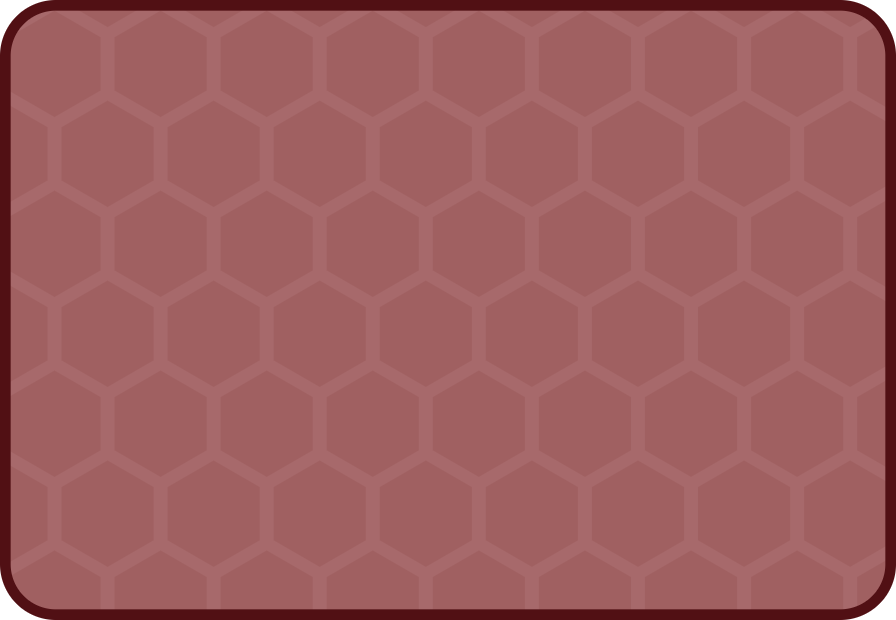
Reproduce this pattern procedurally as a Shadertoy shader.

```glsl
// A dusky red panel of pointy-top hexagons with pale gaps, inside a dark rounded frame.
// Two interleaved rectangular grids of hexagon distances form the honeycomb;
// a rounded-box distance cuts the frame. Lengths are in canvas heights.

const vec3 PAPER = vec3(1.0);
const vec3 FRAME = vec3(0.318, 0.063, 0.078);
const vec3 GAP   = vec3(0.653, 0.411, 0.418);
const vec3 CELL  = vec3(0.629, 0.378, 0.382);

const vec2  GRID_STEP   = vec2(0.1711, 0.2902);  // column pitch, two row pitches
const vec2  GRID_ORIGIN = vec2(0.6868, 0.4617);  // centre of one hexagon
const float APOTHEM     = 0.0743;
const float FRAME_WIDTH = 0.0172;
const float CORNER      = 0.0900;

// Distance to a regular hexagon with vertical sides
float hexagon(vec2 p, float apothem) {
    p = abs(p);
    return max(p.x, dot(p, vec2(0.5, 0.8660254))) - apothem;
}

// Offset from the nearest point of a rectangular grid
vec2 gridCell(vec2 p, vec2 pitch) {
    return (fract(p / pitch + 0.5) - 0.5) * pitch;
}

// Staggered rows: the second grid sits half a step along both axes
float honeycomb(vec2 p, vec2 pitch, float apothem) {
    float even = hexagon(gridCell(p, pitch), apothem);
    float odd  = hexagon(gridCell(p - 0.5 * pitch, pitch), apothem);
    return min(even, odd);
}

float roundedBox(vec2 p, vec2 halfSize, float radius) {
    vec2 q = abs(p) - halfSize + radius;
    return length(max(q, 0.0)) + min(max(q.x, q.y), 0.0) - radius;
}

// Antialiased coverage of the inside of a distance field
float coverage(float dist, float pixel) {
    return clamp(0.5 - dist / pixel, 0.0, 1.0);
}

void mainImage(out vec4 fragColor, in vec2 fragCoord) {
    float pixel = 1.0 / iResolution.y;
    vec2 p = fragCoord * pixel;
    vec2 halfSize = 0.5 * iResolution.xy * pixel;

    // Honeycomb field
    float cells = honeycomb(p - GRID_ORIGIN, GRID_STEP, APOTHEM);
    vec3 field = mix(GAP, CELL, coverage(cells, pixel));

    // Frame and rounded corners
    float panel = roundedBox(p - halfSize, halfSize, CORNER);
    vec3 color = mix(PAPER, FRAME, coverage(panel, pixel));
    color = mix(color, field, coverage(panel + FRAME_WIDTH, pixel));

    fragColor = vec4(color, 1.0);
}
```
